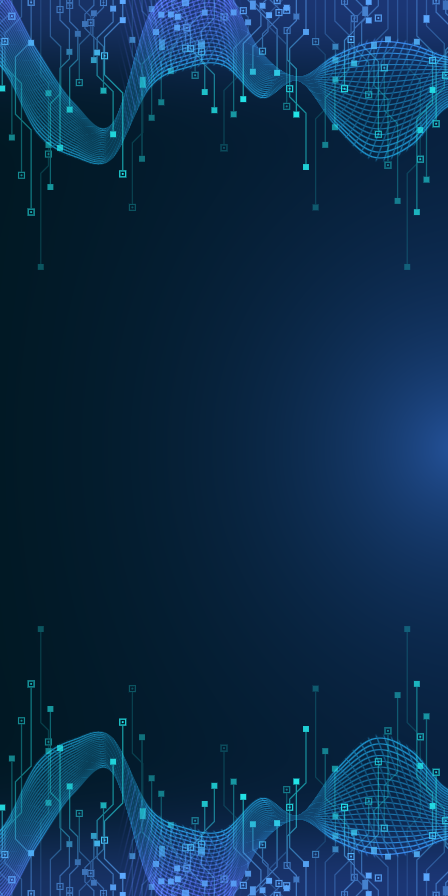
This background is drawn by a Shadertoy shader. Its source:

```glsl
#define MESH_ROWS 21.0
#define MESH_COLUMNS 58.0
#define MESH_STRENGTH 0.66
#define LINE_HALF 0.0012
#define TRACE_HALF 0.0014
#define CLUSTER_STEP 0.2045
#define TRACK_STEP 0.0215
#define PAD_HALF 0.0066
#define GLOW_FALLOFF 3.2

const vec3 CYAN = vec3(0.14, 0.93, 0.94);
const vec3 BLUE = vec3(0.36, 0.66, 1.00);
const vec3 VIOLET = vec3(0.36, 0.38, 0.82);
const vec3 TEAL = vec3(0.13, 0.68, 0.86);

// Sheet borders: depth below the edge at even steps across the width
const float OUTER[13] = float[13](0.15, 0.30, 0.352, 0.355, 0.20, 0.155, 0.15,
                                  0.22, 0.182, 0.285, 0.357, 0.33, 0.24);
const float INNER[13] = float[13](-0.03, 0.11, 0.23, 0.275, 0.03, -0.03, -0.03,
                                  0.115, 0.17, 0.12, 0.088, 0.094, 0.125);

float hash(vec2 p) {
    return fract(sin(dot(p, vec2(127.1, 311.7))) * 43758.5453);
}

float stroke(float d, float halfWidth, float px) {
    return clamp((halfWidth - d) / px + 0.5, 0.0, 1.0);
}

float segment(vec2 p, vec2 a, vec2 b) {
    vec2 ab = b - a;
    return length(p - a - ab * clamp(dot(p - a, ab) / dot(ab, ab), 0.0, 1.0));
}

// Smooth cubic through the border depths
float border(float x, float keys[13]) {
    float s = clamp(x, 0.0, 0.9999) * 12.0;
    int i = int(s);
    float f = fract(s);
    float a = keys[max(i - 1, 0)], b = keys[i];
    float c = keys[i + 1], d = keys[min(i + 2, 12)];
    return b + 0.5 * f * (c - a + f * (2.0*a - 5.0*b + 4.0*c - d
             + f * (3.0 * (b - c) + d - a)));
}

// Evenly spaced lines of a scalar field, softened where they crowd
float isoLines(float v, float px) {
    float w = max(fwidth(v), 1e-4);
    float d = abs(fract(v) - 0.5) / w * px;
    return mix(stroke(d, LINE_HALF, px), 0.42, smoothstep(0.5, 1.0, w));
}

// A square pad, solid or hollow with a dot
float pad(vec2 p, float solid, float px) {
    float d = max(abs(p.x), abs(p.y)) - PAD_HALF;
    float ring = stroke(abs(d), 0.0013, px) + stroke(length(p), 0.0022, px);
    return solid > 0.35 ? stroke(d, 0.0, px) : min(ring, 1.0);
}

// Clusters of bent tracks hanging from the edge
float circuit(vec2 p, float px) {
    float light = 0.0;
    for (int c = 0; c < 5; c++) {
        float middle = 0.5 + (float(c) - 2.0) * CLUSTER_STEP;
        float reach = 0.33 + 0.65 * abs(middle - 0.5);
        for (int k = -4; k <= 4; k++) {
            vec2 id = vec2(float(c), float(k));
            float r = hash(id), side = k < 0 ? -1.0 : 1.0;
            float depth = reach * (1.0 - 0.16 * abs(id.y)) * mix(0.78, 1.0, r);
            if (k == 0) depth = reach;
            float x = middle + id.y * TRACK_STEP;
            float bend = depth * mix(0.4, 0.7, hash(id + 7.0));
            float shift = side * TRACK_STEP * mix(0.8, 1.9, r);
            // Out along one diagonal, back along the next
            vec2 low = vec2(x, bend);
            vec2 outward = vec2(x + shift, bend - abs(shift));
            vec2 back = vec2(outward.x, outward.y * 0.5);
            vec2 top = vec2(x, back.y - abs(shift));
            float d = segment(p, vec2(x, depth - PAD_HALF), low);
            d = min(d, segment(p, low, outward));
            d = min(d, segment(p, outward, back));
            d = min(d, segment(p, back, top));
            d = min(d, segment(p, top, vec2(x, -0.03)));
            float power = k == 0 ? 0.28 : mix(0.4, 1.0, hash(id + 3.0));
            float mark = stroke(d, TRACE_HALF, px) * 0.62;
            mark = power * max(mark, pad(p - vec2(x, depth), hash(id + 5.0), px));
            // Loose pads near the edge
            for (int n = 0; n < 3; n++) {
                vec2 seed = id + 11.0 + float(n) * 4.3;
                float y = outward.y * hash(seed);
                vec2 at = vec2(y > back.y ? outward.x : x, y);
                float on = step(0.35, hash(seed + 2.0)) * mix(0.5, 1.0, r);
                mark = max(mark, on * pad(p - at, hash(seed + 9.0), px));
            }
            light = max(light, mark);
        }
    }
    return light;
}

void mainImage(out vec4 fragColor, in vec2 fragCoord) {
    float px = 1.0 / iResolution.x;
    vec2 uv = fragCoord / iResolution.xy;
    // Depth from the nearer short edge, in canvas widths
    vec2 p = vec2(uv.x, 1.0 - abs(2.0 * uv.y - 1.0));

    // Dark ground with a glow from the right side
    vec3 color = mix(vec3(0.0, 0.09, 0.13), vec3(0.014, 0.105, 0.20), p.x);
    float glow = exp(-GLOW_FALLOFF * length(p - vec2(1.02, 1.0)));
    color += vec3(0.13, 0.22, 0.41) * glow;
    color += vec3(0.09, 0.10, 0.25) * exp(-p.y * p.y / 0.025);

    // Woven sheet between the two borders, brighter along its rims
    float outer = border(p.x, OUTER), inner = border(p.x, INNER);
    float t = (p.y - inner) / max(outer - inner, 0.008);
    float inside = smoothstep(-0.02, 0.02, t) * (1.0 - smoothstep(0.98, 1.02, t));
    float rows = isoLines(t * MESH_ROWS, px);
    float columns = isoLines((p.x + 0.10 * t) * MESH_COLUMNS, px);
    float rim = mix(0.65, 1.0, smoothstep(0.2, 0.5, abs(t - 0.5)));
    float mesh = inside * rim * (0.03 + max(rows, 0.65 * columns));

    // Fan of threads rising to the edge
    float fan = isoLines((p.x - 0.25 * p.y) * 85.0, px);
    float fanArea = smoothstep(0.26, 0.30, p.x) * (1.0 - smoothstep(0.50, 0.55, p.x))
                  * (1.0 - smoothstep(-0.02, 0.0, p.y - outer));
    vec3 meshColor = mix(VIOLET, TEAL, smoothstep(0.0, 0.17, p.y));
    color += meshColor * MESH_STRENGTH * mesh;
    color += VIOLET * 0.22 * fan * fanArea;

    // Circuit on top
    vec3 traceColor = mix(BLUE, CYAN, smoothstep(0.05, 0.22, p.y));
    if (p.y < 0.65) color = mix(color, traceColor, circuit(p, px));

    fragColor = vec4(clamp(color, 0.0, 1.0), 1.0);
}
```
